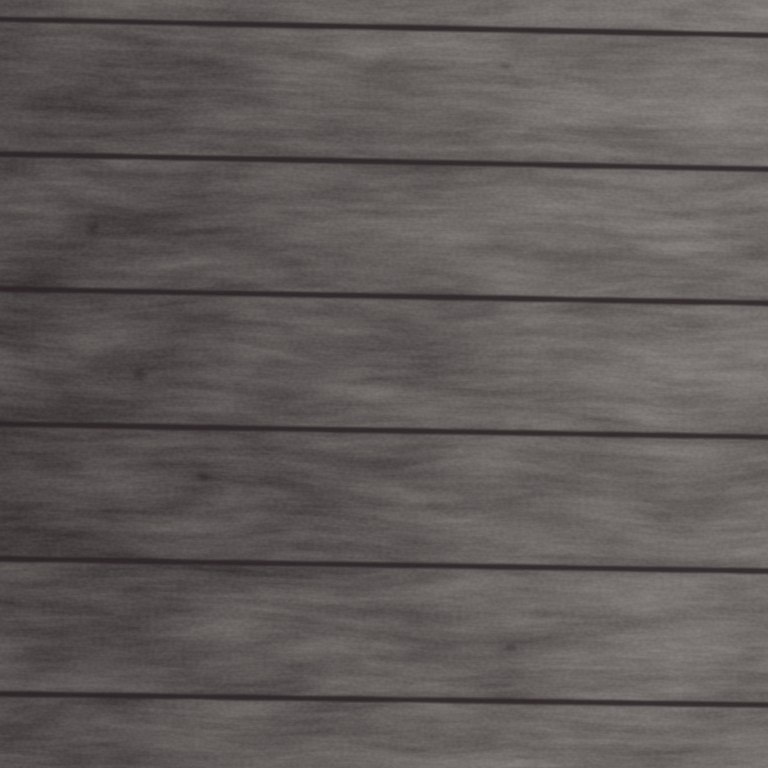
A WebGL 2 fragment shader for this texture:

```glsl
#version 300 es
precision highp float;
// Weathered grey boards, stacked and slightly tilted, split by soft dark seams.
// Each board offsets its own stretched gradient noise for stain and grain;
// a broad light ramp, hashed knots and a fine speckle complete the surface.

#define PITCH 0.1757      // board height at the left edge
#define TAPER 0.0013      // loss of board height toward the right
#define FIRST_SEAM 0.0965 // height of the lowest seam at the left edge
#define TILT 0.0145       // fall of the lowest seam across the canvas
#define SEAM_HALF 0.0036  // half width of a seam
#define SEAM_SOFT 0.0026  // blur of the seam edges
#define STAIN 0.085       // strength of the broad stains
#define GRAIN 0.060       // strength of the horizontal streaks
#define SPECKLE 0.030     // strength of the fine surface noise

uniform vec2 u_resolution;
out vec4 outColor;

const vec3 WOOD_DARK = vec3(0.22, 0.20, 0.20);
const vec3 WOOD_LIGHT = vec3(0.47, 0.45, 0.44);
const vec3 SEAM_COLOR = vec3(0.175, 0.145, 0.155);

vec2 hash2(vec2 p) {
    vec3 q = fract(p.xyx * vec3(0.1031, 0.1030, 0.0973));
    q += dot(q, q.yzx + 33.33);
    return fract((q.xx + q.yz) * q.zy);
}

vec2 gradientAt(vec2 cell) {
    float angle = 6.2832 * hash2(cell).x;
    return vec2(cos(angle), sin(angle));
}

float gradientNoise(vec2 p) {
    vec2 i = floor(p), f = fract(p);
    vec2 u = f * f * f * (f * (f * 6.0 - 15.0) + 10.0);
    vec2 e = vec2(1.0, 0.0);
    float bottom = mix(dot(gradientAt(i), f), dot(gradientAt(i + e), f - e), u.x);
    float top = mix(dot(gradientAt(i + e.yx), f - e.yx),
                    dot(gradientAt(i + e.xx), f - e.xx), u.x);
    return mix(bottom, top, u.y);
}

float fbm(vec2 p) {
    float sum = 0.0, amplitude = 1.0;
    for (int i = 0; i < 4; i++) {
        sum += amplitude * gradientNoise(p);
        p = p * 2.03 + 17.3;
        amplitude *= 0.5;
    }
    return sum;
}

// Small dark mark with a faint halo, placed by hash within each board.
float knot(vec2 p, float board) {
    vec2 h = hash2(vec2(board + 11.0, 4.7));
    vec2 d = p - vec2(0.06 + 0.86 * h.x, PITCH * (0.25 + 0.5 * h.y));
    d.y += 0.006 * gradientNoise(p * 60.0 + board * 9.0);
    float core = exp(-dot(d * vec2(130.0, 170.0), d * vec2(130.0, 170.0)));
    float halo = exp(-dot(d * vec2(24.0, 45.0), d * vec2(24.0, 45.0)));
    return 0.06 * core + 0.025 * halo;
}

float woodTone(vec2 uv, vec2 local, float board) {
    // Broad light: dim at the left, brighter at the right and the ends.
    float tone = 0.295 + 0.145 * smoothstep(-0.1, 1.0, uv.x);
    tone += 0.14 * (uv.y - 0.45) * (uv.y - 0.45);
    tone += 0.016 * (hash2(vec2(board, 2.3)).x - 0.5);

    // Stains and wavy grain differ from board to board.
    vec2 p = local + hash2(vec2(board, 7.1)) * 40.0;
    float bend = 0.018 * gradientNoise(p * vec2(4.0, 7.0));
    vec2 q = vec2(p.x, p.y + bend);
    tone += STAIN * fbm(q * vec2(4.5, 11.0));
    tone += GRAIN * fbm(q * vec2(7.0, 62.0));
    tone += 0.4 * GRAIN * fbm(q * vec2(30.0, 150.0));
    tone += SPECKLE * gradientNoise(p * vec2(170.0, 210.0));

    // Paler worn edge above each seam, broken along its length.
    float worn = smoothstep(-0.1, 0.5, gradientNoise(vec2(p.x * 6.0, board)));
    tone += 0.03 * worn * uv.x * exp(-local.y / 0.018);
    return tone - knot(local, board);
}

void main() {
    vec2 uv = gl_FragCoord.xy / u_resolution;
    float height = PITCH - TAPER * uv.x;
    float row = (uv.y - FIRST_SEAM + TILT * uv.x) / height;
    float board = floor(row);
    vec2 local = vec2(uv.x, fract(row) * height);

    float tone = woodTone(uv, local, board);
    float level = (tone - WOOD_DARK.r) / (WOOD_LIGHT.r - WOOD_DARK.r);
    vec3 color = mix(WOOD_DARK, WOOD_LIGHT, clamp(level, 0.0, 1.25));

    // Seam with soft edges, a slight wobble and a faint contact shadow.
    float seamDistance = min(local.y, height - local.y);
    float halfWidth = SEAM_HALF + 0.0008 * gradientNoise(vec2(uv.x * 14.0, round(row) * 3.7));
    float blur = max(SEAM_SOFT, 0.75 / u_resolution.y);
    float seam = 1.0 - smoothstep(halfWidth - blur, halfWidth + blur, seamDistance);
    color *= 1.0 - 0.07 * exp(-seamDistance / 0.008);
    color = mix(color, SEAM_COLOR + 0.02 * uv.x, 0.93 * seam);

    outColor = vec4(color, 1.0);
}
```
